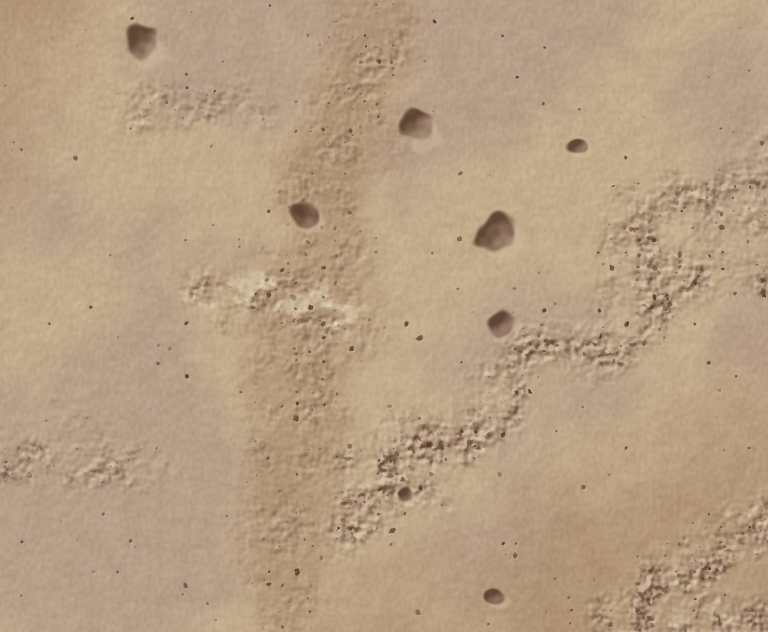
This texture is drawn by a Shadertoy shader. Its source:

```glsl
#define SAND vec3(0.762, 0.670, 0.545)
#define ROSE vec3(0.718, 0.618, 0.533)
#define OCHRE vec3(0.685, 0.570, 0.445)
#define CLAY vec3(0.630, 0.520, 0.440)
#define HOLE vec3(0.340, 0.235, 0.175)
#define CHALK vec3(0.815, 0.745, 0.625)
#define LIGHT_STEP vec2(-0.0018, 0.0022)
#define RELIEF 0.36
#define GRAIN 0.034
#define PIT_SCALE 46.0
#define FOSSIL_SCALE 7.0

vec2 hash2(vec2 cell) {
    vec3 h = fract(cell.xyx * vec3(0.1031, 0.1030, 0.0973));
    h += dot(h, h.yzx + 33.33);
    return fract((h.xx + h.yz) * h.zy);
}

float gradDot(vec2 cell, vec2 offset) {
    float angle = 6.2832 * hash2(cell).x;
    return dot(vec2(cos(angle), sin(angle)), offset);
}

float gradNoise(vec2 p) {
    vec2 i = floor(p), f = p - i;
    vec2 u = f * f * f * (f * (f * 6.0 - 15.0) + 10.0);
    vec2 e = vec2(1, 0);
    return mix(mix(gradDot(i, f), gradDot(i + e, f - e), u.x),
               mix(gradDot(i + e.yx, f - e.yx), gradDot(i + 1.0, f - 1.0), u.x), u.y);
}

float fbm(vec2 p) {
    float sum = 0.0, amp = 1.0;
    for (int i = 0; i < 4; i++) {
        sum += amp * gradNoise(p);
        p = mat2(1.6, 1.2, -1.2, 1.6) * p + 7.3;
        amp *= 0.5;
    }
    return sum;
}

// Soft band around a segment: 1 on its axis, 0 at the given width
float streak(vec2 p, vec2 a, vec2 b, float width) {
    vec2 ab = b - a;
    float t = clamp(dot(p - a, ab) / dot(ab, ab), 0.0, 1.0);
    return 1.0 - smoothstep(0.2 * width, width, length(p - a - t * ab));
}

float crumble(vec2 p) {
    return gradNoise(p * 58.0) + 0.6 * gradNoise(p * 118.0 + 3.0);
}

// Scattered cavities: x = shadow, y = lit rim, z = random tone, w = inner shade
vec4 cavities(vec2 p, float scale, float density, float seed) {
    p *= scale;
    vec2 cell = floor(p);
    vec2 a = hash2(cell + seed), b = hash2(cell + seed + 57.0);
    vec2 d = p - cell - 0.35 - 0.3 * a;
    float turn = 6.2832 * b.x;
    mat2 spin = mat2(cos(turn), sin(turn), -sin(turn), cos(turn));
    vec2 stretch = vec2(mix(0.65, 1.1, a.y), 1.0);
    float radius = mix(0.08, 0.19, b.y * b.y);
    vec2 away = vec2(0.5, -0.6) * radius;
    float edge = radius * (1.0 + 0.5 * gradNoise(p * 5.0));
    float soft = max(0.2 * radius, 0.8 * scale / iResolution.y);
    float hole = 1.0 - smoothstep(edge - soft, edge + soft, length(stretch * (spin * d)));
    float rim = 1.0 - smoothstep(edge - soft, edge + soft, length(stretch * (spin * (d - away))));
    float present = step(hash2(cell + seed + 113.0).x, density);
    float shade = smoothstep(-0.8, 0.6, dot(d, vec2(-0.64, 0.77)) / radius);
    return vec4(hole * present, rim * (1.0 - hole) * present, a.x, shade);
}

void mainImage(out vec4 fragColor, in vec2 fragCoord) {
    vec2 p = fragCoord / iResolution.y;
    vec2 warp = vec2(fbm(p * 5.0), fbm(p * 5.0 + 19.0));
    vec2 q = p + 0.075 * warp;

    // Layout of crumbling seams, the upright stain and the flaked patch
    float seam = max(streak(q, vec2(0.56, 0.20), vec2(0.79, 0.38), 0.085),
                     streak(q, vec2(0.79, 0.41), vec2(1.25, 0.57), 0.065));
    seam = max(seam, streak(q, vec2(1.00, 0.02), vec2(1.25, 0.22), 0.065));
    seam = max(seam, streak(q, vec2(1.05, 0.00), vec2(1.25, 0.04), 0.055));
    seam = max(seam, 0.70 * streak(q, vec2(0.98, 0.56), vec2(1.25, 0.76), 0.10));
    seam = max(seam, 0.65 * streak(q, vec2(-0.02, 0.30), vec2(0.22, 0.29), 0.075));
    seam = max(seam, 0.50 * streak(q, vec2(0.24, 0.83), vec2(0.37, 0.84), 0.080));
    float stain = max(streak(q, vec2(0.46, 0.10), vec2(0.49, 0.58), 0.12),
                      streak(q, vec2(0.49, 0.58), vec2(0.60, 0.95), 0.10));
    float flake = streak(q, vec2(0.37, 0.52), vec2(0.50, 0.51), 0.080);
    float breakup = smoothstep(-0.30, 0.35, fbm(p * 15.0));
    float rough = max(max(seam, 0.40 * stain), 0.75 * flake) * mix(0.2, 1.0, breakup);

    // Broad mineral tones
    float lowerRight = smoothstep(0.0, 0.25, 0.58 * p.x - 0.17 - p.y + 0.05 * warp.x);
    float blush = smoothstep(-0.22, 0.30, fbm(p * 2.6 + 4.0) + 0.15 * warp.y);
    float warmth = max(0.85 * stain, 0.8 * lowerRight);
    warmth = max(warmth, 0.9 * (1.0 - smoothstep(0.0, 0.25, p.x + 0.5 * (1.0 - p.y))));
    vec3 color = mix(SAND, ROSE, blush);
    color = mix(color, OCHRE, clamp(warmth * (0.85 + 0.6 * warp.x), 0.0, 1.0));
    color = mix(color, CLAY, 0.8 * rough);
    float chalky = smoothstep(0.0, 0.3, fbm(p * vec2(19.0, 28.0) + 8.0));
    color = mix(color, CHALK, chalky * max(0.85 * flake, 0.35 * seam));

    // Side-lit crumbs, dark crevices and fine grain
    float slope = crumble(p - LIGHT_STEP) - crumble(p + LIGHT_STEP);
    color += clamp(slope * RELIEF * (rough + 0.07), -0.28, 0.13);
    float crevice = smoothstep(0.22, 0.45, crumble(p * 1.15 + 5.0) - 0.25 * slope);
    color = mix(color, HOLE, 0.6 * crevice * smoothstep(0.2, 0.9, rough));
    color += GRAIN * (gradNoise(p * vec2(155.0, 105.0)) + 0.7 * fbm(p * 26.0));

    // Small pits gather in rough zones; large fossils are sparse
    float density = 0.03 + 0.50 * rough + 0.10 * stain;
    vec4 pit = cavities(p, PIT_SCALE, density, 11.0);
    color = mix(color, HOLE, pit.x * mix(0.35, 0.95, pit.z));
    color = mix(color, CHALK, 0.5 * pit.y);
    vec4 speck = cavities(p + 0.37, 1.7 * PIT_SCALE, 0.7 * density, 71.0);
    color = mix(color, HOLE, 0.65 * speck.x * speck.z);
    color = mix(color, CHALK, 0.4 * speck.y);
    vec4 fossil = cavities(p, FOSSIL_SCALE, 0.14, 29.0);
    float infill = (1.0 - fossil.w) * mix(0.5, 1.1, fossil.z) + 0.5 * gradNoise(p * 60.0);
    vec3 core = mix(HOLE, CLAY, clamp(infill, 0.0, 1.0));
    color = mix(color, core, 0.9 * fossil.x);
    color = mix(color, CHALK, 0.45 * fossil.y);

    fragColor = vec4(clamp(color, 0.0, 1.0), 1.0);
}
```
